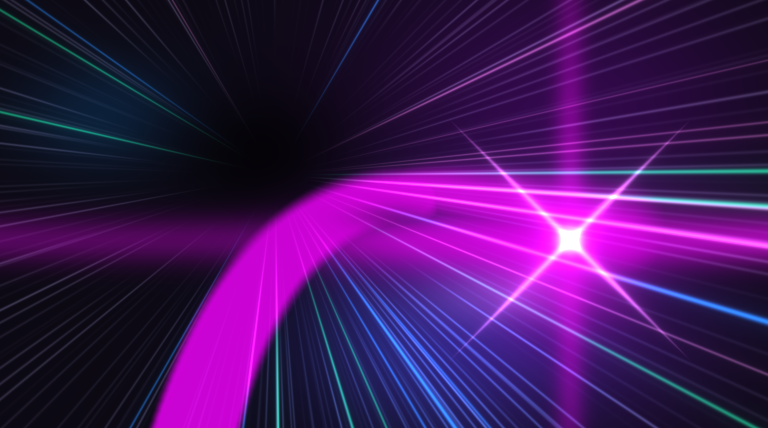
A Shadertoy shader for this background:

```glsl
// Neon light tunnel: thin coloured rays fan out from a vanishing point, a magenta
// ribbon bends past it, and a four-spiked star flares on the right.
// Built from gaussian glows, Bezier bands, chosen rays and hashed angular cells.

const float TAU = 6.28318;
const vec2 VANISH = vec2(0.643, 0.591);
const vec2 STAR = vec2(1.332, 0.439);

const vec3 MAGENTA = vec3(0.79, 0.01, 0.83);
const vec3 PINK = vec3(1.0, 0.45, 0.95);
const vec3 GREEN = vec3(0.08, 0.78, 0.50);
const vec3 BLUE = vec3(0.12, 0.50, 0.90);
const vec3 ROSE = vec3(0.85, 0.50, 0.78);

// Each main ray is an angle and a strength
const vec2 GREEN_RAYS[8] = vec2[8](
    vec2(0.008, 0.9), vec2(-0.063, 1.0), vec2(-0.485, 0.7), vec2(-1.156, 0.6),
    vec2(-1.273, 0.75), vec2(-1.559, 0.8), vec2(2.916, 0.65), vec2(2.601, 0.55));
const vec2 BLUE_RAYS[8] = vec2[8](
    vec2(-0.29, 1.1), vec2(-0.866, 0.6), vec2(-0.952, 1.1), vec2(-1.035, 0.65),
    vec2(-1.697, 0.65), vec2(-2.091, 0.5), vec2(1.039, 0.6), vec2(2.527, 0.45));
const vec2 ROSE_RAYS[8] = vec2[8](
    vec2(-0.143, 1.0), vec2(-0.068, 0.7), vec2(0.447, 0.65), vec2(0.229, 0.25),
    vec2(0.107, 0.35), vec2(0.081, 0.4), vec2(2.102, 0.35), vec2(-0.385, 0.4));

float hash(float n) {
    n = fract(n * 0.1031);
    n *= n + 33.33;
    return fract(n * (n + n));
}

// Soft elliptical glow
float glow(vec2 p, vec2 centre, vec2 radii) {
    vec2 d = (p - centre) / radii;
    return exp(-dot(d, d));
}

// Band along a quadratic curve; x to y are the start and end values
float band(vec2 p, vec2 a, vec2 b, vec2 c, vec2 halfWidth, vec2 softness) {
    float mask = 0.0;
    for (int i = 0; i <= 48; i++) {
        float t = float(i) / 48.0;
        vec2 centre = mix(mix(a, b, t), mix(b, c, t), t);
        float edge = distance(p, centre) - mix(halfWidth.x, halfWidth.y, t);
        float soft = mix(softness.x, softness.y, t);
        mask = max(mask, 1.0 - smoothstep(-soft, soft, edge));
    }
    return mask;
}

// Total light of one set of main rays, widening with distance
float rays(vec2 q, vec2 list[8]) {
    float light = 0.0;
    for (int i = 0; i < 8; i++) {
        vec2 dir = vec2(cos(list[i].x), sin(list[i].x));
        float along = dot(q, dir);
        float across = q.x * dir.y - q.y * dir.x;
        float width = 0.0014 + 0.0045 * max(along, 0.0) * list[i].y;
        float core = exp(-across * across / (width * width));
        float halo = 0.12 * exp(-abs(across) / (width * 4.0));
        light += (core + halo) * list[i].y * smoothstep(0.05, 0.5, along);
    }
    return light;
}

// Faint rays: one randomly placed line in each angular cell
float fineRays(vec2 q, float count, float seed) {
    float radius = length(q);
    float cell = (atan(q.y, q.x) / TAU + 0.5) * count;
    float id = floor(cell);
    float rnd = hash(id + seed);
    float offset = fract(cell) - mix(0.3, 0.7, hash(id + seed + 57.0));
    float across = offset * TAU / count * radius;
    float width = 0.0012 + 0.0025 * radius;
    float start = 0.1 + 0.3 * hash(id + seed + 131.0);
    return rnd * rnd * exp(-across * across / (width * width))
         * smoothstep(start, start + 0.35, radius) * smoothstep(0.5, 0.3, abs(offset));
}

// Tapered spike through the star, along the first axis
float spike(vec2 d, float len) {
    float taper = max(1.0 - abs(d.x) / len, 0.0);
    float width = 0.001 + 0.0085 * taper;
    return taper * (exp(-d.y * d.y / (width * width)) + 0.3 * exp(-abs(d.y) / (width * 2.5)));
}

void mainImage(out vec4 fragColor, in vec2 fragCoord) {
    vec2 p = fragCoord / iResolution.y;
    vec2 q = p - VANISH;
    vec2 s = p - STAR;

    // Dark tunnel with coloured haze
    vec3 col = vec3(0.045, 0.035, 0.075);
    col += vec3(0.15, 0.0, 0.22) * glow(p, vec2(1.31, 0.74), vec2(0.46, 0.36));
    col += vec3(0.10, 0.10, 0.36) * glow(p, vec2(1.02, 0.22), vec2(0.32, 0.25));
    col += vec3(0.10, 0.02, 0.18) * glow(p, vec2(1.38, 0.20), vec2(0.35, 0.25));
    col += vec3(0.00, 0.09, 0.15) * glow(p, vec2(0.24, 0.73), vec2(0.20, 0.13));
    col *= 1.0 - 0.7 * glow(p, VANISH + vec2(-0.03, 0.05), vec2(0.20, 0.16));

    // Horizontal and vertical flare bands crossing at the star
    float side = mix(0.38, 0.72, smoothstep(0.6, 1.0, p.x));
    col = mix(col, MAGENTA, side * exp(-pow(s.y / 0.055, 2.0)));
    float column = exp(-pow(s.x / 0.036, 2.0)) * exp(-abs(s.y) * 1.7);
    col = mix(col, MAGENTA, 0.75 * column);

    // Ribbon and its wide, diffuse right arm
    float ribbon = band(p, vec2(0.444, -0.051), vec2(0.596, 0.544), vec2(0.981, 0.540),
                        vec2(0.10, 0.054), vec2(0.012, 0.026));
    float arm = band(p, vec2(0.935, 0.556), vec2(1.121, 0.561), vec2(1.449, 0.451),
                     vec2(0.04, 0.075), vec2(0.02, 0.075));
    float spill = 0.7 * glow(p, vec2(1.16, 0.44), vec2(0.34, 0.09))
                + 0.5 * glow(p, vec2(1.31, 0.34), vec2(0.15, 0.13));
    float cover = max(ribbon, max(0.92 * arm, min(spill, 0.9)));
    cover *= 1.0 - 0.55 * glow(p, vec2(0.92, 0.488), vec2(0.09, 0.03));
    col = mix(col, MAGENTA, cover);
    col += vec3(0.16, 0.12, 0.16) * glow(p, vec2(1.16, 0.31), vec2(0.17, 0.07));

    // Rays, tinted pink where they cross the ribbon
    float fan = glow(p, vec2(1.05, 0.15), vec2(0.40, 0.30));
    float fine = fineRays(q, 90.0, 3.0) + 0.7 * fineRays(q, 170.0, 211.0);
    col += mix(vec3(0.20, 0.19, 0.25), vec3(0.20, 0.36, 0.62), fan) * fine * (1.0 - 0.7 * cover);
    col += mix(GREEN, PINK * 0.6, cover) * rays(q, GREEN_RAYS) * 0.85;
    col += mix(BLUE, PINK * 0.6, cover) * rays(q, BLUE_RAYS) * 0.85;
    col += ROSE * rays(q, ROSE_RAYS) * 0.75;

    // Star: diagonal spikes, halo and pale core
    vec2 diagonal = vec2(s.x + s.y, s.x - s.y) * 0.7071;
    float spikes = spike(diagonal, 0.40) + spike(diagonal.yx, 0.40);
    col += vec3(1.0, 0.55, 1.0) * spikes;
    col += MAGENTA * 0.45 * exp(-length(s) / 0.07);
    col += vec3(0.85, 1.0, 0.92) * 1.3 * glow(p, STAR, vec2(0.027));

    fragColor = vec4(clamp(col, 0.0, 1.0), 1.0);
}
```
